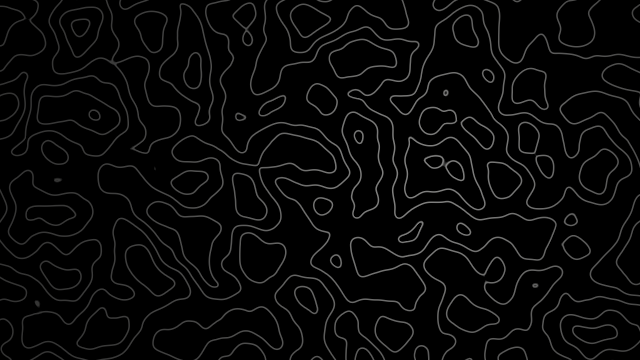
A Shadertoy shader for this pattern:

```glsl
const vec3  BACKGROUND     = vec3(0.0);
const vec3  LINE_TINT      = vec3(1.0, 1.0, 0.99);
const float LINE_WIDTH     = 0.0042;  // in canvas heights
const float LEVEL_STEP     = 0.31;    // height between two contours
const float TERRAIN_SCALE  = 6.5;     // noise cells per canvas height
const float BROAD_AMOUNT   = 0.8;     // large hills
const float DETAIL_AMOUNT  = 0.3;     // small wobbles
const float MIN_SLOPE      = 1.5;     // keeps lines thin on flat ground
const float SLOPE_OFFSET   = 0.001;
const vec2  GLOW_CENTER    = vec2(0.65, 0.5);  // fraction of the canvas
const float GLOW_RADIUS    = 0.65;
const float DIM_LEVEL      = 0.19;
const float BRIGHT_LEVEL   = 0.50;
const float TAU            = 6.2831853;

float hash(vec2 p) {
    return fract(sin(dot(p, vec2(127.1, 311.7))) * 43758.5453);
}

// Dot product of a random unit gradient with the offset from its corner
float cornerValue(vec2 cell, vec2 offset) {
    float angle = TAU * hash(cell);
    return dot(vec2(cos(angle), sin(angle)), offset);
}

float gradientNoise(vec2 p) {
    vec2 cell = floor(p);
    vec2 f = fract(p);
    vec2 w = f * f * f * (f * (f * 6.0 - 15.0) + 10.0);
    vec2 e = vec2(1.0, 0.0);
    float low  = mix(cornerValue(cell, f), cornerValue(cell + e.xy, f - e.xy), w.x);
    float high = mix(cornerValue(cell + e.yx, f - e.yx), cornerValue(cell + e.xx, f - e.xx), w.x);
    return mix(low, high, w.y);
}

// Hills at three scales
float terrain(vec2 p) {
    p *= TERRAIN_SCALE;
    return gradientNoise(p)
         + BROAD_AMOUNT  * gradientNoise(p * 0.5 + 17.3)
         + DETAIL_AMOUNT * gradientNoise(p * 2.1 + 41.7);
}

// Approximate distance to the nearest contour, in canvas heights
float contourDistance(vec2 p) {
    float h = terrain(p);
    vec2 e = vec2(SLOPE_OFFSET, 0.0);
    vec2 slope = (vec2(terrain(p + e.xy), terrain(p + e.yx)) - h) / SLOPE_OFFSET;
    float toLevel = abs(fract(h / LEVEL_STEP) - 0.5) * LEVEL_STEP;
    return toLevel / max(length(slope), MIN_SLOPE);
}

void mainImage(out vec4 fragColor, in vec2 fragCoord) {
    float pixel = 1.0 / iResolution.y;
    vec2 p = fragCoord * pixel;

    // Antialiased contour line
    float line = clamp(0.5 + (0.5 * LINE_WIDTH - contourDistance(p)) / pixel, 0.0, 1.0);

    // Soft off-center glow over the lines
    vec2 fromGlow = (p - GLOW_CENTER * iResolution.xy * pixel) / GLOW_RADIUS;
    float light = mix(DIM_LEVEL, BRIGHT_LEVEL, exp(-dot(fromGlow, fromGlow)));

    fragColor = vec4(mix(BACKGROUND, LINE_TINT * light, line), 1.0);
}
```
